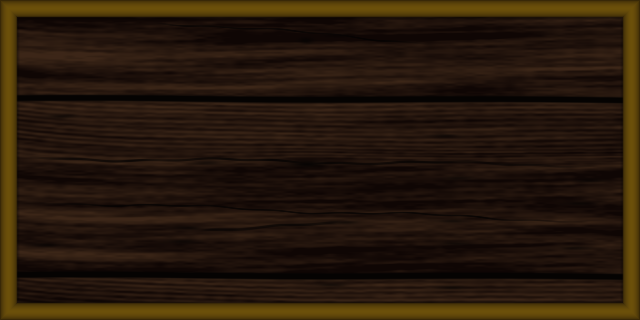
A WebGL 1 fragment shader for this texture:

```glsl
precision highp float;
// Dark weathered wooden planks inside a rounded golden frame.

uniform vec2 u_resolution;

// Lengths are fractions of the canvas height
#define FRAME_WIDTH 0.053
#define PLANK_HEIGHT 0.552
#define GAP_Y 0.141
#define GAP_HALF 0.009
#define RING_PERIOD 0.0157
#define WOOD_DARK vec3(0.060, 0.024, 0.016)
#define WOOD_LIGHT vec3(0.200, 0.125, 0.077)
#define GAP_COLOR vec3(0.018, 0.010, 0.008)
#define GOLD_EDGE vec3(0.245, 0.175, 0.030)
#define GOLD_PEAK vec3(0.420, 0.312, 0.040)

float hash(vec2 p) {
  return fract(sin(dot(p, vec2(127.1, 311.7))) * 4375.85);
}

float noise(vec2 p) {
  vec2 cell = floor(p);
  vec2 f = fract(p);
  f = f * f * (3.0 - 2.0 * f);
  float low = mix(hash(cell), hash(cell + vec2(1.0, 0.0)), f.x);
  float high = mix(hash(cell + vec2(0.0, 1.0)), hash(cell + 1.0), f.x);
  return mix(low, high, f.y);
}

// Thin wavering split from a to b, fading out at both ends
float crack(vec2 p, vec2 a, vec2 b, float halfWidth) {
  float along = (p.x - a.x) / (b.x - a.x);
  float wave = 0.005 * sin(p.x * 9.0 + a.y * 40.0) + 0.002 * sin(p.x * 31.0);
  float dist = abs(p.y - mix(a.y, b.y, along) - wave);
  float ends = smoothstep(0.0, 0.15, along) * smoothstep(1.0, 0.75, along);
  float broken = 0.5 + 0.5 * noise(vec2(p.x * 14.0, a.y * 50.0));
  return ends * broken * (1.0 - smoothstep(halfWidth * 0.4, halfWidth * 1.6, dist));
}

// Soft horizontal lens, used for knots
float lens(vec2 p, vec2 size) {
  vec2 q = p / size;
  return exp(-dot(q, q));
}

// Sparse dark flecks, one candidate per cell
float flecks(vec2 p) {
  vec2 q = p * vec2(2.4, 15.0);
  vec2 cell = floor(q);
  vec2 center = 0.3 + 0.4 * vec2(hash(cell), hash(cell + 7.3));
  float present = step(0.8, hash(cell + 3.1));
  return present * lens(fract(q) - center, vec2(0.11, 0.09));
}

vec3 wood(vec2 p) {
  // Plank index and height above the gap below it
  float gapWave = 0.002 * sin(p.x * 5.0) - 0.003 * p.x;
  float row = (p.y - GAP_Y - gapWave) / PLANK_HEIGHT;
  float plank = floor(row);
  float above = fract(row) * PLANK_HEIGHT;
  float gapDist = min(above, PLANK_HEIGHT - above);

  // Knots push the grain aside
  vec2 toKnot = p - vec2(0.96, 0.487);
  vec2 toSmallKnot = p - vec2(0.956, 0.873);
  float bend = toKnot.y * lens(toKnot, vec2(0.2, 0.035));

  // Even rings near the top of each plank, sloping streaks below
  float even = smoothstep(0.33, 0.41, above);
  float grainY = p.y - 0.04 * exp(-4.0 * p.x) - 0.025 * p.x * (1.0 - even);
  grainY += 0.005 * sin(p.x * 2.1 + plank * 2.0 + p.y * 9.0);
  grainY += 0.002 * sin(p.x * 6.3 + p.y * 21.0) - 0.5 * bend;

  float bands = noise(vec2(p.x * 0.9 + plank * 7.0, grainY * 27.0)) - 0.5;
  float streaks = noise(vec2(p.x * 4.0, grainY * 105.0)) - 0.5;
  float fibres = noise(vec2(p.x * 32.0, p.y * 170.0)) - 0.5;
  float rings = sin(6.2832 * grainY / RING_PERIOD + 1.5 * bands);

  float tone = 0.49 + mix(1.25, 0.45, even) * bands;
  tone += mix(0.75, 0.45, even) * streaks + 0.36 * fibres;
  tone += even * (0.12 + 0.2 * rings);
  tone += 0.06 * sin(p.x * 2.6 + plank * 1.7);
  tone += 0.2 * smoothstep(0.022, 0.010, PLANK_HEIGHT - above);
  vec3 color = mix(WOOD_DARK, WOOD_LIGHT, clamp(tone, 0.0, 1.25));

  // Splits, knots and flecks
  float wear = crack(p, vec2(0.0, 0.507), vec2(2.0, 0.482), 0.0035);
  wear = max(wear, crack(p, vec2(0.05, 0.372), vec2(1.95, 0.305), 0.0025));
  wear = max(wear, crack(p, vec2(0.60, 0.283), vec2(1.15, 0.302), 0.0040));
  wear = max(wear, crack(p, vec2(0.45, 0.935), vec2(1.40, 0.862), 0.0025));
  wear = max(wear, lens(toKnot, vec2(0.055, 0.010)));
  wear = max(wear, 0.8 * lens(toSmallKnot, vec2(0.022, 0.010)));
  wear = max(wear, 0.6 * flecks(p));
  color = mix(color, GAP_COLOR, 0.9 * wear);

  // Gap between planks with a soft shaded lip
  float pixel = 1.0 / u_resolution.y;
  float gap = 1.0 - smoothstep(GAP_HALF - pixel, GAP_HALF + pixel, gapDist);
  color *= 0.75 + 0.25 * smoothstep(GAP_HALF, GAP_HALF + 0.008, gapDist);
  return mix(color, GAP_COLOR, gap);
}

void main() {
  vec2 p = gl_FragCoord.xy / u_resolution.y;
  vec2 size = u_resolution / u_resolution.y;
  vec2 border = min(p, size - p);
  float edge = min(border.x, border.y);
  float pixel = 1.0 / u_resolution.y;

  // Rounded moulding, mitred where the nearest side changes
  float bulge = sin(3.14159 * clamp(edge / FRAME_WIDTH, 0.0, 1.0));
  vec3 gold = mix(GOLD_EDGE, GOLD_PEAK, bulge);
  gold *= 0.8 + 0.2 * smoothstep(0.0, 0.006, edge);

  // Frame shadow on the wood
  float shade = smoothstep(-0.004, 0.012, edge - FRAME_WIDTH);
  vec3 planks = wood(p) * mix(0.5, 1.0, shade);
  float inside = smoothstep(-pixel, pixel, edge - FRAME_WIDTH);
  gl_FragColor = vec4(mix(gold, planks, inside), 1.0);
}
```
